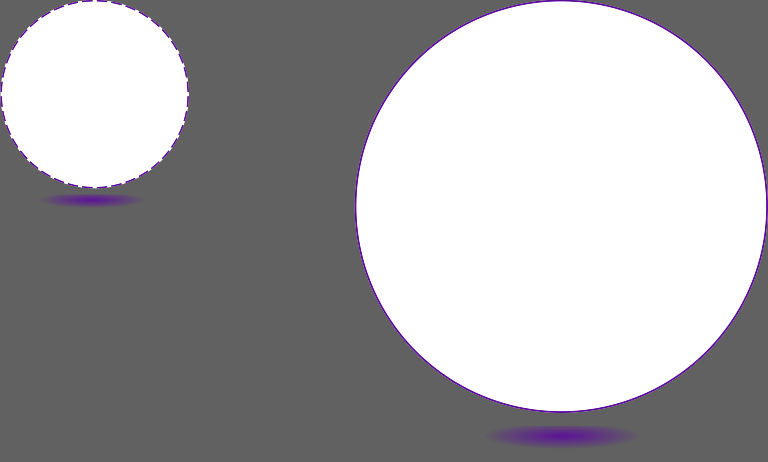
Write a WebGL 2 fragment shader that draws this background.

```glsl
#version 300 es
precision highp float;
// Two white discs with purple rims, one solid and one dashed, over soft shadows on grey.

uniform vec2 u_resolution;
out vec4 outColor;

const vec3 GREY = vec3(0.38);
const vec3 PURPLE = vec3(0.36, 0.04, 0.62);

// Coverage of a shape from its signed distance, softened over one pixel.
float cover(float dist, float pixel) {
    return 1.0 - smoothstep(-0.5 * pixel, 0.5 * pixel, dist);
}

// Flat elliptical glow, clipped along a straight top edge.
float shadow(vec2 p, vec2 center, vec2 radius, float top, float pixel) {
    float glow = max(0.0, 1.0 - length((p - center) / radius));
    return 0.9 * pow(glow, 0.9) * cover(top - p.y, pixel);
}

// White disc with a rim; dashes = 0 keeps the rim solid.
vec3 disc(vec3 base, vec2 p, vec2 center, float radius, float width, float dashes, float pixel) {
    vec2 q = p - center;
    float dist = length(q) - radius;
    float rim = cover(abs(dist + 0.5 * width) - 0.5 * width, pixel);
    if (dashes > 0.0) {
        float period = 6.28318 * radius / dashes;
        float along = abs(fract(atan(q.y, q.x) / 6.28318 * dashes) - 0.5) * period;
        rim *= cover(along - 0.36 * period, pixel);
    }
    vec3 color = mix(base, vec3(1.0), cover(dist, pixel));
    return mix(color, PURPLE, rim);
}

void main() {
    // The canvas is 768 units wide, measured downward from the top left.
    float pixel = 768.0 / u_resolution.x;
    vec2 p = vec2(gl_FragCoord.x, u_resolution.y - gl_FragCoord.y) * pixel;

    // Ground shadows
    vec3 color = GREY;
    color = mix(color, PURPLE, shadow(p, vec2(92.0, 200.0), vec2(53.0, 8.0), 194.5, pixel));
    color = mix(color, PURPLE, shadow(p, vec2(562.0, 436.0), vec2(78.0, 13.0), 426.0, pixel));

    // Small dashed disc and large solid disc
    color = disc(color, p, vec2(94.7, 94.2), 94.2, 1.5, 40.0, pixel);
    color = disc(color, p, vec2(561.3, 206.3), 206.6, 1.7, 0.0, pixel);

    outColor = vec4(color, 1.0);
}
```
